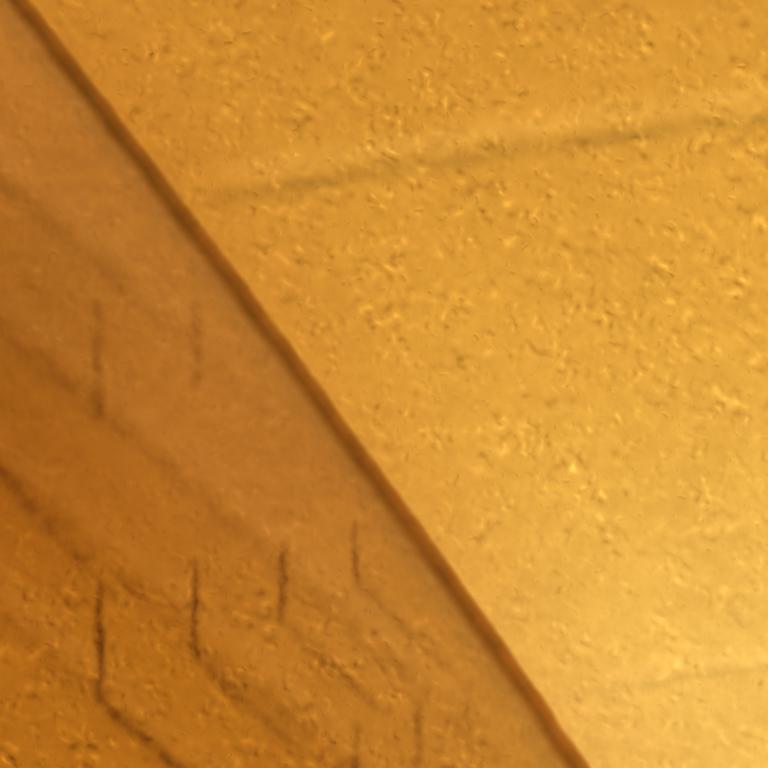
A WebGL 2 fragment shader for this texture:

```glsl
#version 300 es
precision highp float;
// Two sheets of warm golden card meeting at a dark diagonal seam.
// Smooth gradients light each sheet; wobbling segments press creases and grooves,
// and embossed noise with sparse hashed flecks gives the fibrous grain.

uniform vec2 u_resolution;
out vec4 fragColor;

float hash(vec2 p) {
  vec3 q = fract(vec3(p.xyx) * 0.1031);
  q += dot(q, q.yzx + 33.33);
  return fract((q.x + q.y) * q.z);
}

float noise(vec2 p) {
  vec2 i = floor(p), f = fract(p);
  f = f * f * (3.0 - 2.0 * f);
  return mix(mix(hash(i), hash(i + vec2(1, 0)), f.x),
             mix(hash(i + vec2(0, 1)), hash(i + vec2(1, 1)), f.x), f.y);
}

float fbm(vec2 p) {
  float sum = 0.0, amp = 0.5;
  for (int i = 0; i < 4; i++) {
    sum += amp * (noise(p) - 0.5);
    p = mat2(1.6, 1.2, -1.2, 1.6) * p + 7.3;
    amp *= 0.6;
  }
  return sum;
}

float segment(vec2 p, vec2 a, vec2 b) {
  vec2 ab = b - a;
  return length(p - a - ab * clamp(dot(p - a, ab) / dot(ab, ab), 0.0, 1.0));
}

float bell(float d, float width) {
  return exp(-d * d / (width * width));
}

// Groove that thins and fades toward both ends
float groovedLine(vec2 p, vec2 a, vec2 b, float width) {
  vec2 ab = b - a;
  float t = dot(p - a, ab) / dot(ab, ab);
  float taper = smoothstep(-0.12, 0.2, t) * smoothstep(1.12, 0.8, t);
  return taper * bell(segment(p, a, b), width);
}

// One short pressed fibre per cell: dark stroke with a bright lower lip
float flecks(vec2 p, float seed) {
  vec2 cell = floor(p), f = fract(p) - 0.5;
  f -= 0.4 * vec2(hash(cell + seed), hash(cell + seed + 17.0)) - 0.2;
  float angle = 6.28 * hash(cell + seed + 31.0);
  vec2 arm = vec2(cos(angle), sin(angle)) * 0.15 * hash(cell + seed + 47.0) + 0.01;
  f.x += 1.5 * f.y * f.y;
  float strength = pow(hash(cell + seed + 63.0), 3.0);
  return strength * (0.6 * bell(segment(f - vec2(0.07, -0.07), -arm, arm), 0.08)
                     - bell(segment(f, -arm, arm), 0.08));
}

// Lit wrinkles: slope of warped noise, cubed so that only sharp ones remain
float wrinkles(vec2 p) {
  vec2 q = p + 0.5 * vec2(noise(p * 0.6), noise(p * 0.6 + 40.0));
  float slope = noise(q) - noise(q + vec2(0.5, -0.6));
  float patches = smoothstep(0.25, 0.85, noise(p * 0.4 + 9.0));
  return slope * (0.25 + 2.2 * abs(slope)) * patches;
}

void main() {
  vec2 uv = gl_FragCoord.xy / u_resolution;
  vec2 p = vec2(uv.x, 1.0 - uv.y); // y runs downward from here on

  // Signed distance to the slightly bowed seam, positive on the right sheet
  float seamX = 0.038 + 0.775 * p.y - 0.045 * p.y * p.y;
  float d = (p.x - seamX) * 0.8 + 0.005 * fbm(p * 22.0);

  // Right sheet: brightens toward the lower right
  vec3 right = mix(vec3(0.81, 0.54, 0.175), vec3(0.90, 0.65, 0.24),
                   smoothstep(0.1, 1.3, p.x * 0.75 + p.y));
  right = mix(right, vec3(0.98, 0.77, 0.37), 0.85 * smoothstep(0.8, 1.9, p.x + p.y)
              * smoothstep(0.25, 0.95, p.y));
  right *= 1.0 - vec3(0.03, 0.07, 0.09) * bell(d, 0.10);

  // Raised creases: bright above, shaded below
  float cx = p.x - 0.286;
  float crease = p.y - (0.257 - 0.175 * cx + 0.04 * cx * cx) + 0.006 * fbm(p * 18.0);
  float fade = smoothstep(0.24, 0.36, p.x);
  right *= 1.0 - (0.08 + 0.10 * fbm(p * 20.0)) * smoothstep(0.25, 0.31, p.x)
           * bell(crease - 0.002, 0.012);
  right += fade * vec3(0.035, 0.04, 0.035) * bell(crease + 0.028, 0.018);
  float lower = p.y - (0.90 - 0.12 * (p.x - 0.755)) + 0.006 * fbm(p * 18.0);
  right *= 1.0 - 0.04 * smoothstep(0.70, 0.8, p.x) * bell(lower, 0.007);
  right += 0.02 * smoothstep(0.72, 0.9, p.x) * bell(lower + 0.017, 0.012);

  // Left sheet: deep amber at the far left, duller beside the seam
  vec3 left = mix(vec3(0.66, 0.37, 0.085), vec3(0.73, 0.455, 0.16),
                  smoothstep(-0.42, -0.04, d));
  left *= 1.0 - 0.07 * bell(length((p - vec2(0.0, 0.43)) * vec2(1.0, 0.8)), 0.16);
  left += vec3(0.04, 0.045, 0.01) * smoothstep(0.55, 0.95, p.y);
  left *= 1.0 - vec3(0.07, 0.06, 0.0) * bell(d + 0.03, 0.02);

  // Broad slanted folds repeated down the left sheet
  vec2 w = p + 0.012 * vec2(fbm(p * 30.0), fbm(p * 30.0 + 50.0));
  float groove = 0.0, away = smoothstep(-0.02, -0.16, d);
  for (int i = 0; i < 4; i++) {
    float fold = (w.y - 0.235 - 0.189 * float(i) - 0.86 * w.x) * 0.75;
    groove += 0.075 * bell(fold, 0.015) * away;
    left += 0.02 * bell(fold + 0.032, 0.02) * away;
  }
  groove += 0.13 * groovedLine(w, vec2(-0.04, 0.57), vec2(0.15, 0.785), 0.010);

  // Upright grooves in columns that crowd together toward the seam
  for (int i = 0; i < 6; i++) {
    float k = float(i), x = 0.128 + 0.1354 * k - 0.0078 * k * k;
    vec2 mid = vec2(x, 0.836 - 0.038 * k), reach = vec2(0.0, 0.078 - 0.012 * k);
    if (i < 4) {
      groove += (0.36 - 0.05 * k) * groovedLine(w, mid - reach, mid + reach, 0.006);
      vec2 foot = mid + 0.9 * reach;
      groove += (0.18 - 0.03 * k) * groovedLine(w, foot, foot + vec2(0.14, 0.13), 0.008);
    }
    if (i < 2) {
      vec2 top = vec2(x, 0.469 - 0.026 * k);
      groove += (0.15 - 0.05 * k) * groovedLine(w, top - reach, top + reach, 0.008);
    }
    if (i > 2) {
      vec2 low = vec2(x, 1.06 - 0.026 * k);
      groove += (0.48 - 0.085 * k) * groovedLine(w, low - vec2(0, 0.045), low + vec2(0, 0.045), 0.006);
    }
  }
  groove *= clamp(1.0 + 2.0 * fbm(p * 40.0 + 5.0), 0.2, 1.7);
  left *= 1.0 - groove * vec3(0.8, 1.0, 1.15);

  // Dark seam: crisp on the right, softer and darker on the left
  vec3 color = mix(left, right, smoothstep(-0.006, 0.004, d));
  float seam = smoothstep(-0.032, -0.014, d) * smoothstep(0.005, -0.006, d);
  vec3 seamColor = mix(vec3(0.45, 0.25, 0.06), vec3(0.54, 0.30, 0.08), p.y);
  seamColor *= 1.0 + 0.2 * smoothstep(-0.016, -0.003, d) + 0.3 * fbm(p * 28.0 + 3.0);
  color = mix(color, seamColor, 0.92 * seam);

  // Mottling, embossed wrinkles and fibres; the seam stays smoother
  float onRight = smoothstep(0.0, 0.04, d);
  float rough = mix(0.4 + 0.8 * smoothstep(0.6, 0.85, p.y) * away, 1.0, onRight);
  rough *= 1.0 - 0.45 * onRight * smoothstep(0.5, 0.9, p.y);
  float fibres = flecks(mat2(0.9, 0.4, -0.4, 0.9) * p * 38.0, 3.0) * (1.3 - 0.6 * p.y)
               + 0.8 * flecks(mat2(0.8, -0.6, 0.6, 0.8) * p * 62.0, 91.0);
  float relief = wrinkles(mat2(0.8, 0.6, -0.6, 0.8) * p * vec2(95.0, 70.0))
               + wrinkles(mat2(0.9, -0.4, 0.4, 0.9) * p * 130.0 + 20.0);
  float grain = 0.05 * fbm(p * 14.0) + 0.09 * fbm(p * 65.0);
  grain += rough * (0.11 * fibres + 0.13 * relief);
  color *= 1.0 + grain * (1.0 - 0.6 * seam) * vec3(0.9, 1.1, 1.5);

  fragColor = vec4(clamp(color, 0.0, 1.0), 1.0);
}
```
